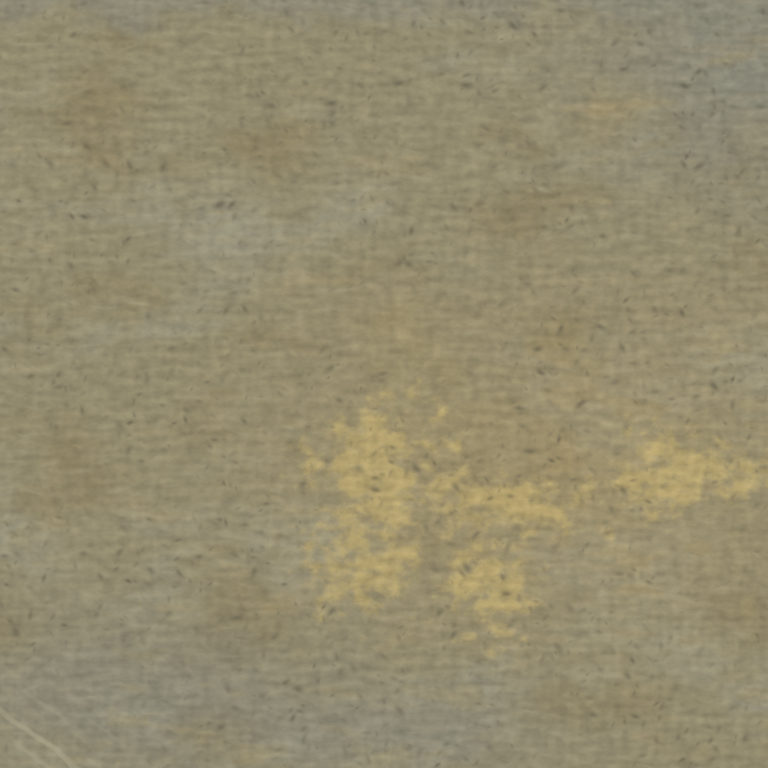
Give the GLSL for this texture, as a Shadertoy shader.

```glsl
const vec3 OLIVE = vec3(0.578, 0.547, 0.437);
const vec3 PALE_GREY = vec3(0.595, 0.578, 0.490);
const vec3 COOL_GREY = vec3(0.535, 0.530, 0.475);
const vec3 UMBER = vec3(0.545, 0.500, 0.375);
const vec3 OCHRE = vec3(0.635, 0.565, 0.400);
const vec3 YELLOW = vec3(0.745, 0.665, 0.440);
const vec3 SPECK = vec3(0.345, 0.330, 0.275);
const vec3 CHALK = vec3(0.690, 0.665, 0.560);

const float GRAIN_STRENGTH = 0.10;
const float WEAVE_STRENGTH = 0.07;
const float SPECK_STRENGTH = 0.55;
const float CHALK_STRENGTH = 0.32;

// Yellow patches: centre and radii
const int PATCHES = 5;
const vec4 PATCH[PATCHES] = vec4[PATCHES](
    vec4(0.49, 0.39, 0.10, 0.09),
    vec4(0.46, 0.27, 0.07, 0.08),
    vec4(0.64, 0.24, 0.08, 0.07),
    vec4(0.91, 0.39, 0.15, 0.05),
    vec4(0.66, 0.34, 0.12, 0.05));

vec2 hash2(vec2 cell) {
    uvec2 q = uvec2(ivec2(cell) + 4096) * uvec2(1597u, 3812u);
    uint n = (q.x ^ (q.y >> 1)) * 747796u;
    n = (n ^ (n >> 15)) * 277803u;
    n ^= n >> 13;
    n *= 912931u;
    n ^= n >> 16;
    return vec2(n & 65535u, n >> 16) / 65535.0;
}

float gradientAt(vec2 cell, vec2 offset) {
    float angle = 6.2832 * hash2(cell).x;
    return dot(vec2(cos(angle), sin(angle)), offset);
}

float gradientNoise(vec2 p) {
    vec2 i = floor(p), f = p - i;
    vec2 u = f * f * f * (f * (f * 6.0 - 15.0) + 10.0);
    vec2 e = vec2(1.0, 0.0);
    float low = mix(gradientAt(i, f), gradientAt(i + e, f - e), u.x);
    float high = mix(gradientAt(i + e.yx, f - e.yx), gradientAt(i + 1.0, f - 1.0), u.x);
    return 1.4 * mix(low, high, u.y);
}

float fbm(vec2 p) {
    float sum = 0.0, amplitude = 0.5;
    for (int k = 0; k < 5; k++) {
        sum += amplitude * gradientNoise(p);
        p = mat2(1.6, 0.9, -0.9, 1.6) * p + 17.3;
        amplitude *= 0.55;
    }
    return sum;
}

// Soft elongated marks, one candidate per cell; size is relative to the cell
float flecks(vec2 p, float density, vec2 size, float turn) {
    vec2 home = floor(p);
    float cover = 0.0;
    for (int k = 0; k < 9; k++) {
        vec2 cell = home + vec2(k % 3 - 1, k / 3 - 1);
        vec2 place = hash2(cell), trait = hash2(cell + 311.0);
        vec2 d = p - cell - place;
        float a = (trait.y - 0.5) * turn;
        d = mat2(cos(a), -sin(a), sin(a), cos(a)) * d / (size * mix(0.6, 1.3, place.y));
        float shown = smoothstep(1.0 - density, 1.0, trait.x);
        cover = max(cover, shown * exp(-dot(d, d)));
    }
    return cover;
}

float blob(vec2 p, vec2 centre, vec2 radii) {
    vec2 d = (p - centre) / radii;
    return exp(-dot(d, d));
}

void mainImage(out vec4 fragColor, in vec2 fragCoord) {
    vec2 uv = fragCoord / iResolution.xy;
    vec2 warp = vec2(fbm(uv * 9.0), fbm(uv * 9.0 + 40.0));
    vec2 p = uv + 0.07 * warp;

    // Broad clouded ground
    float cloud = fbm(uv * vec2(3.0, 5.0) + 7.0);
    float streak = fbm(uv * vec2(9.0, 26.0) + 21.0);
    vec3 color = mix(OLIVE, PALE_GREY, smoothstep(-0.05, 0.4, cloud + 0.5 * streak));
    color = mix(color, UMBER, 0.7 * smoothstep(0.05, 0.45, fbm(uv * vec2(5.0, 8.0) + 63.0)));

    // Cool corners and warm stains
    float cool = blob(p, vec2(0.97, 0.90), vec2(0.20, 0.13))
        + 0.8 * blob(p, vec2(0.15, 0.09), vec2(0.28, 0.11))
        + 0.7 * blob(p, vec2(0.53, 0.05), vec2(0.20, 0.06))
        + 0.7 * smoothstep(0.96, 1.0, p.y);
    color = mix(color, COOL_GREY, 0.8 * min(cool, 1.0));
    float warm = 0.8 * blob(p, vec2(0.72, 0.39), vec2(0.34, 0.20))
        + 0.6 * blob(p, vec2(0.78, 0.85), vec2(0.06, 0.03))
        + 0.5 * blob(p, vec2(0.52, 0.58), vec2(0.05, 0.05))
        + 0.5 * smoothstep(0.12, 0.5, streak + 0.4 * cloud);
    color = mix(color, OCHRE, 0.65 * min(warm, 1.0));

    // Broken yellow paint
    float patchField = 0.0;
    for (int k = 0; k < PATCHES; k++)
        patchField = max(patchField, blob(p, PATCH[k].xy, PATCH[k].zw));
    float crumble = fbm(uv * vec2(36.0, 44.0) + 5.0);
    color = mix(color, YELLOW, 0.75 * smoothstep(0.32, 1.0, patchField + 0.9 * crumble));

    // Horizontal brush weave and fine grain
    float weave = gradientNoise(uv * vec2(22.0, 105.0)) + 0.5 * gradientNoise(uv * vec2(95.0, 30.0));
    float grain = fbm(uv * vec2(62.0, 95.0) + 90.0);
    color *= 1.0 + WEAVE_STRENGTH * weave + GRAIN_STRENGTH * grain;

    // Dark pits and chalky strokes, gathered in drifts
    float drift = smoothstep(-0.35, 0.35, fbm(uv * 6.0 + 130.0));
    float pits = flecks(uv * 38.0 + 0.3 * warp, 0.55, vec2(0.23, 0.12), 2.6);
    pits = max(pits, 0.6 * flecks(uv * 75.0 + 200.0, 0.5, vec2(0.34, 0.19), 3.1));
    color = mix(color, SPECK, SPECK_STRENGTH * pits * mix(0.3, 1.0, drift));
    float chalk = flecks(uv * vec2(30.0, 44.0) + 400.0, 0.5, vec2(0.42, 0.10), 1.0);
    color = mix(color, CHALK, CHALK_STRENGTH * chalk * mix(1.0, 0.3, drift));

    // Slanted scratches in the lower left corner
    vec2 along = normalize(vec2(0.8, -0.6));
    vec2 slant = vec2(dot(uv, along) * 9.0, dot(uv, vec2(-along.y, along.x)) * 95.0);
    float scratch = smoothstep(0.1, 0.6, gradientNoise(slant + warp));
    color = mix(color, CHALK, 0.8 * scratch * blob(uv, vec2(0.0), vec2(0.12, 0.08)));

    fragColor = vec4(color, 1.0);
}
```
